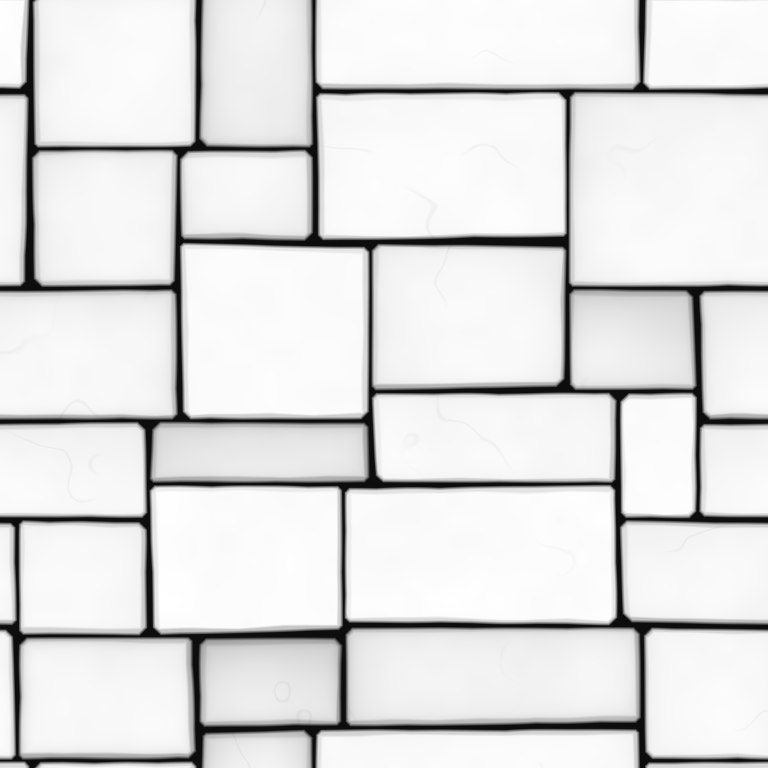
Write a WebGL 1 fragment shader that draws this texture map.

```glsl
precision highp float;

// Pale stone blocks fitted in an irregular interlocking wall with dark joints.
// Grid corners alternately carry a horizontal or a vertical joint, shifted at
// random; each block then gets tapered sides, chipped bevels and soft shadows.
uniform vec2 u_resolution;

const vec2 GRID = vec2(4.0, 6.0);

float hash(vec2 p) {
  return fract(sin(dot(p, vec2(127.1, 311.7))) * 43758.5453);
}

vec4 hash4(vec4 n) {
  return fract(sin(n * 78.233) * 43758.5453);
}

float noise(vec2 p) {
  vec2 i = floor(p), f = fract(p);
  f = f * f * (3.0 - 2.0 * f);
  return mix(mix(hash(i), hash(i + vec2(1.0, 0.0)), f.x),
             mix(hash(i + vec2(0.0, 1.0)), hash(i + 1.0), f.x), f.y);
}

// Piecewise linear noise along the four sides: angular, hand-cut facets
vec4 chips(vec4 t, vec4 seed) {
  vec4 i = floor(t);
  return mix(hash4(i + seed), hash4(i + 1.0 + seed), fract(t));
}

// Random shift of the joint through a grid corner
float jointShift(vec2 corner) {
  return 0.74 * (hash(mod(corner, GRID) + 3.7) - 0.5);
}

// Left, bottom, right and top of a block, in grid units
vec4 blockBounds(vec2 cell) {
  float a = jointShift(cell);
  float b = jointShift(cell + vec2(1.0, 0.0));
  float c = jointShift(cell + vec2(0.0, 1.0));
  float d = jointShift(cell + 1.0);
  bool even = mod(cell.x + cell.y, 2.0) < 0.5;
  return vec4(cell, cell + 1.0) + (even ? vec4(c, a, b, d) : vec4(a, b, d, c));
}

void main() {
  vec2 p = gl_FragCoord.xy / u_resolution;
  float aa = 0.8 / min(u_resolution.x, u_resolution.y);

  // Find the block that holds this point
  vec2 g = p * GRID, id = vec2(0.0);
  vec4 bounds = vec4(0.0, 0.0, 1.0, 1.0);
  for (int y = -1; y <= 1; y++) {
    for (int x = -1; x <= 1; x++) {
      vec2 cell = floor(g) + vec2(float(x), float(y));
      vec4 box = blockBounds(cell);
      if (all(greaterThanEqual(g, box.xy)) && all(lessThan(g, box.zw))) {
        bounds = box / GRID.xyxy;
        id = mod(cell, GRID);
      }
    }
  }

  // Distance to each side, with tapered and chipped joints
  vec4 seed = vec4(0.0, 31.0, 57.0, 83.0) + dot(id, vec2(7.3, 13.7));
  vec4 rand = hash4(seed + 0.37), flip = step(0.5, hash4(seed + 0.61));
  vec4 side = vec4(p - bounds.xy, bounds.zw - p);
  vec4 along = p.yxyx - bounds.yxyx;
  vec4 taper = along / (bounds.zw - bounds.xy).yxyx;
  vec4 chip = chips(along * 24.0, seed);
  side -= 0.001 + 0.007 * rand * rand * mix(taper, 1.0 - taper, flip);
  side -= 0.0016 * chip * chip;

  // Chamfered outline
  vec2 nearest = min(side.xy, side.zw);
  float corner = hash(id + step(side.xy, side.zw) + 9.0);
  float cut = nearest.x + nearest.y - 0.004 - 0.007 * corner;
  float edge = min(min(nearest.x, nearest.y), cut * 0.707);

  // Bevels: each side has its own width and tone
  vec4 width = 0.004 + 0.005 * hash4(seed + 0.83) + 0.004 * chips(along * 17.0, seed + 5.0);
  vec4 tone = vec4(0.08, 0.17, 0.14, 0.10) * (0.6 + 0.8 * hash4(seed + 0.19));
  vec4 band = tone * (1.0 - smoothstep(width * 0.6, width, side));
  float bevel = max(max(band.x, band.y), max(band.z, band.w));
  bevel = max(bevel, 0.12 * (1.0 - smoothstep(0.006, 0.009, cut)));

  // Wide shadows on sunken blocks, strongest below the upper neighbour
  float depth = pow(hash(id + 21.0), 1.6);
  vec4 reach = vec4(0.035, 0.03, 0.035, 0.06) * (0.7 + 0.6 * noise(p * 9.0));
  vec4 strength = vec4(0.17, 0.11, 0.17, 0.32) * hash4(seed + 0.47);
  float shadow = depth * dot(exp(-max(side, 0.0) / reach), strength);
  shadow += 0.25 * depth * exp(-max(edge, 0.0) / 0.006);

  // Faint mottling and sparse hairline cracks on the face
  float mottle = noise(p * 14.0 + id) * 0.6 + noise(p * 37.0) * 0.4;
  float vein = abs(noise(p * 8.0 + id * 5.0) + 0.25 * noise(p * 30.0) - 0.62);
  float crack = (1.0 - smoothstep(0.0, 0.02, vein)) * smoothstep(0.6, 0.85, noise(p * 11.0 + 40.0));

  float stone = 1.0 - 0.025 * mottle - 0.035 * crack - shadow;
  stone *= (1.0 - bevel) * mix(0.45, 1.0, smoothstep(0.0, 0.004, edge));
  float shade = mix(0.05, stone, smoothstep(-aa, aa, edge));
  gl_FragColor = vec4(vec3(clamp(shade, 0.0, 1.0)), 1.0);
}
```
